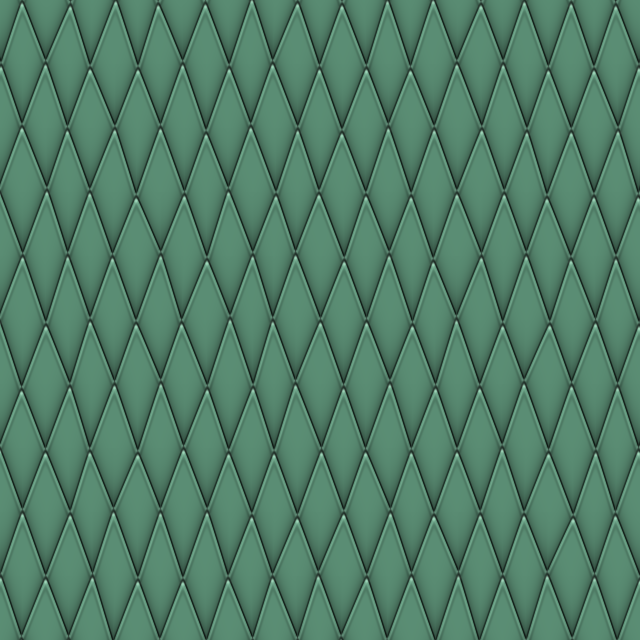
A WebGL 1 fragment shader for this pattern:

```glsl
precision highp float;

uniform vec2 u_resolution;

vec2 hash22(vec2 p) {
    vec3 q = fract(p.xyx * vec3(0.1031, 0.1030, 0.0973));
    q += dot(q, q.yzx + 33.33);
    return fract((q.xx + q.yz) * q.zy);
}

// Jittered lattice vertex; x counts half columns, y counts rows
vec2 vertexAt(vec2 cell) {
    vec2 jitter = (hash22(cell + 40.0) - 0.5) * vec2(0.006, 0.012);
    return cell / vec2(28.0, 10.0) + jitter;
}

// Signed distance to the line from a to b, positive on its left
float lineDistance(vec2 p, vec2 a, vec2 b) {
    vec2 along = normalize(b - a);
    return dot(p - a, vec2(-along.y, along.x));
}

// Nearest scale in a row: distance, side (right edge positive), offset from apex
vec4 scaleRow(vec2 p, float row) {
    float parity = mod(row + 1.0, 2.0);
    float column = floor(p.x * 14.0 - 0.5 * parity + 0.5);
    vec4 nearest = vec4(1.0);
    for (int i = -1; i <= 1; i++) {
        vec2 cell = vec2(2.0 * (column + float(i)) + parity, row);
        vec2 apex = vertexAt(cell);
        float right = lineDistance(p, apex, vertexAt(cell + vec2(1.0, -1.0)));
        float left = -lineDistance(p, apex, vertexAt(cell - 1.0));

        // Smooth maximum rounds the tip
        float side = right - left;
        float d = 0.5 * (right + left + sqrt(side * side + 0.000014));
        if (d < nearest.x) nearest = vec4(d, side, p - apex);
    }
    return nearest;
}

float glow(vec2 offset, float radius) {
    return exp(-dot(offset, offset) / (radius * radius));
}

void main() {
    vec2 p = gl_FragCoord.xy / u_resolution.y;
    float pixel = 1.0 / u_resolution.y;
    float topRow = floor(p.y * 10.0) + 3.0;
    vec3 base = vec3(0.355, 0.555, 0.455);
    vec3 color = base;

    // Lower rows overlap the rows above them
    for (int i = 0; i < 4; i++) {
        vec4 scale = scaleRow(p, topRow - float(i));
        float d = scale.x;
        float rightSide = smoothstep(-0.006, 0.006, scale.y);

        // Soft shadow and dark seam cast outside the edge
        float outside = max(d, 0.0);
        color *= 1.0 - 0.4 * exp(-outside / 0.0085);
        color *= 1.0 - mix(0.45, 0.65, rightSide) * (1.0 - smoothstep(0.001, 0.0034, outside));

        // Raised rim with a faint groove behind it
        float rim = exp(-pow((d + 0.0024) / 0.0014, 2.0));
        float groove = exp(-pow((d + 0.0056) / 0.002, 2.0));
        vec3 surface = base * (1.0 - 0.14 * groove);
        surface += vec3(0.09, 0.11, 0.10) * rim * mix(1.0, 0.75, rightSide);
        color = mix(color, surface, smoothstep(0.6 * pixel, -0.6 * pixel, d));

        // Bright tip and a smaller glint where the seams meet
        color += vec3(0.24, 0.25, 0.24) * glow(scale.zw + vec2(0.0, 0.0085), 0.0032);
        color += vec3(0.16, 0.20, 0.18) * glow(scale.zw - vec2(0.0, 0.0015), 0.0026);
    }

    gl_FragColor = vec4(color, 1.0);
}
```
